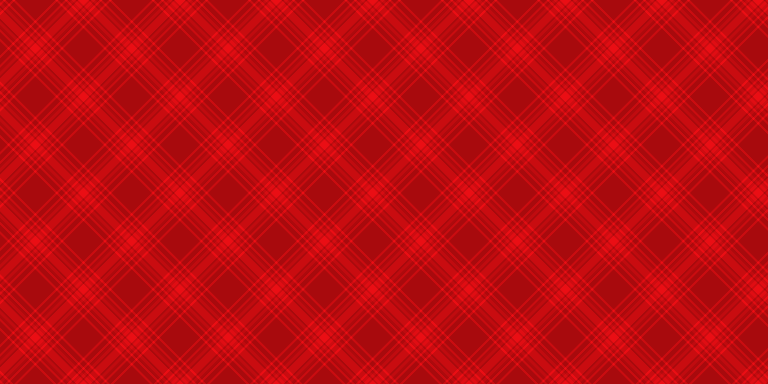
A WebGL 1 fragment shader for this pattern:

```glsl
precision highp float;

uniform vec2 u_resolution;

const float REPEAT = 0.251;               // repeat size in canvas heights
const vec2 CROSSING = vec2(0.845, 0.623); // centre of one bright crossing
const vec3 DARK_RED = vec3(0.66, 0.04, 0.05);
const vec3 BRIGHT_RED = vec3(0.94, 0.055, 0.08);

// Box-filtered coverage of the interval from lo to hi.
float stripe(float d, float lo, float hi, float blur) {
  float upper = clamp((hi - d) / blur + 0.5, 0.0, 1.0);
  float lower = clamp((lo - d) / blur + 0.5, 0.0, 1.0);
  return upper - lower;
}

// Brightness of one thread set, mirrored about its central band.
float sett(float t, float blur) {
  float d = abs(fract(t + 0.5) - 0.5);
  // Bright core and softer companion stripe
  float light = 0.92 * stripe(d, -1.0, 0.056, blur);
  light += 0.65 * stripe(d, 0.080, 0.122, blur);
  light += 0.15 * stripe(d, 0.122, 0.150, blur);
  // Pair of fine lines beside the band
  light += 0.95 * stripe(d, 0.164, 0.194, blur);
  light += 0.95 * stripe(d, 0.262, 0.292, blur);
  return light;
}

void main() {
  vec2 p = (gl_FragCoord.xy / u_resolution.y - CROSSING) / REPEAT;
  float blur = 1.0 / (u_resolution.y * REPEAT);

  // Two diagonal thread sets, blended equally
  float warp = sett(p.x + p.y, blur);
  float weft = sett(p.x - p.y, blur);
  vec3 color = mix(DARK_RED, BRIGHT_RED, 0.5 * (warp + weft));

  gl_FragColor = vec4(color, 1.0);
}
```
